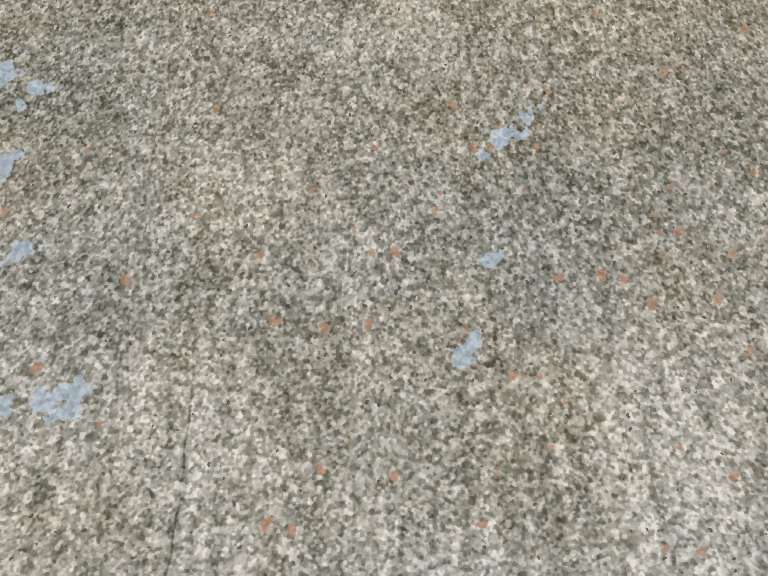
Write a Shadertoy shader that draws this texture.

```glsl
const vec3 SHADOW = vec3(0.46, 0.45, 0.40);
const vec3 CHALK = vec3(0.78, 0.76, 0.72);
const vec3 PAINT = vec3(0.67, 0.72, 0.76);
const vec3 PEBBLE = vec3(0.69, 0.53, 0.43);
const vec3 PIT = vec3(0.30, 0.28, 0.25);
const vec3 WARM_STAIN = vec3(0.030, 0.008, -0.020);
const float BASE_TONE = 0.46;      // 0 = SHADOW, 1 = CHALK
const float COARSE_GRAINS = 105.0; // grains per canvas height
const float FINE_GRAINS = 180.0;
const float COARSE_CONTRAST = 0.80;
const float FINE_CONTRAST = 0.95;
const float STREAK_CONTRAST = 0.42;
const float GROOVE_SPACING = 0.72;
const float GROOVE_OFFSET = -0.33;
const int PAINT_CHIPS = 10;

vec3 hash3(vec2 p) {
    vec3 h = fract(p.xyx * vec3(0.1031, 0.1030, 0.0973));
    h += dot(h, h.yxz + 33.33);
    return fract((h.xxy + h.yzz) * h.zyx);
}

// Soft cellular noise in -0.5..0.5; sharpness sets how crisp the cells are
float cells(vec2 p, float sharpness) {
    vec2 cell = floor(p), f = fract(p);
    float total = 0.0, weights = 0.0;
    for (int j = -1; j <= 1; j++)
    for (int i = -1; i <= 1; i++) {
        vec2 o = vec2(i, j);
        vec3 h = hash3(cell + o + 400.0);
        vec2 d = o + h.xy - f;
        float w = exp(-sharpness * dot(d, d));
        total += w * h.z;
        weights += w;
    }
    return total / weights - 0.5;
}

// Sparse rough ellipses, at most one per grid cell
float specks(vec2 p, float density, float radius) {
    vec2 cell = floor(p);
    vec3 h = hash3(cell + 700.0), k = hash3(cell + 950.0);
    vec2 d = fract(p) - mix(vec2(0.3), vec2(0.7), h.xy);
    float angle = atan(d.y, d.x) + 6.28 * k.x;
    float size = radius * mix(0.45, 1.0, k.y * k.y);
    float edge = size * (1.0 + 0.25 * cos(2.0 * angle) + 0.15 * sin(3.0 * angle));
    return step(h.z, density) * smoothstep(0.04, -0.04, length(d) - edge);
}

// Flaked paint, gathered towards the left side
float paintChips(vec2 p) {
    float rough = cells(p * 42.0, 9.0) + 0.6 * cells(p * 95.0, 8.0);
    float mask = 0.0;
    for (int i = 0; i < PAINT_CHIPS; i++) {
        vec3 h = hash3(vec2(float(i) * 7.3, 21.0));
        vec3 k = hash3(vec2(float(i) * 3.7, 58.0));
        vec2 center = vec2(1.25 * pow(h.x, 4.0), mix(0.22, 0.90, h.y));
        vec2 d = p - center;
        d.y -= 0.5 * d.x;
        vec2 size = mix(0.011, 0.030, h.z) * vec2(1.3, mix(0.6, 1.0, k.x));
        mask = max(mask, smoothstep(0.12, -0.12, length(d / size) - 1.0 + 1.3 * rough));
    }
    return mask;
}

void mainImage(out vec4 fragColor, in vec2 fragCoord) {
    vec2 p = fragCoord / iResolution.y;
    float aspect = iResolution.x / iResolution.y;

    // Ground plane: features shrink and converge towards the top
    float depth = 1.15 - 0.40 * p.y;
    vec2 ground = vec2((p.x - 0.5 * aspect) / depth, -log(depth) / 0.40);
    float nearness = smoothstep(0.85, 0.0, p.y);

    // Grain and weathered patches
    float coarse = cells(ground * COARSE_GRAINS, 8.0);
    float fine = cells(ground * FINE_GRAINS + 31.0, 8.0);
    float patches = cells(ground * 3.5 + 5.0, 4.0);
    float blotches = cells(ground * 11.0 + 17.0, 4.0);
    float mottle = cells(ground * 38.0 + 9.0, 5.0);
    float tone = BASE_TONE + COARSE_CONTRAST * coarse + FINE_CONTRAST * fine;
    tone += 0.28 * patches + 0.26 * blotches + 0.28 * mottle;
    tone += 0.16 * (nearness - 0.45);

    // Brushed streaks along the depth direction
    float streaks = cells(ground * vec2(85.0, 6.0), 6.0)
                  + 0.6 * cells(ground * vec2(34.0, 2.5) + 40.0, 5.0);
    tone += STREAK_CONTRAST * streaks * (0.08 + 0.92 * nearness);

    // Worn grooves with a pale rim
    float wobble = 0.006 * sin(ground.y * 9.0) + 0.006 * cells(ground * 30.0, 5.0);
    float across = ground.x - GROOVE_OFFSET + wobble;
    float groove = mod(across + 0.5 * GROOVE_SPACING, GROOVE_SPACING) - 0.5 * GROOVE_SPACING;
    float broken = smoothstep(-0.25, 0.2, cells(ground * vec2(8.0, 14.0), 5.0));
    float low = smoothstep(0.60, 0.10, p.y);
    tone -= 0.55 * low * broken * smoothstep(0.0035, 0.0008, abs(groove));
    tone += 0.20 * low * exp(-abs(groove - 0.025) * 30.0);

    vec3 color = mix(SHADOW, CHALK, clamp(tone, -0.55, 1.35));
    color += WARM_STAIN * (cells(ground * 5.0 + 60.0, 4.0) + 0.5 * (p.y - 0.5));
    color += 0.7 * WARM_STAIN * cells(ground * 75.0 + 13.0, 7.0);

    // Loose aggregate: dark pits, pale chips and reddish pebbles
    color = mix(color, PIT, 0.75 * specks(ground * 48.0, 0.07, 0.18));
    color = mix(color, CHALK * 1.08, 0.7 * specks(ground * 42.0 + 8.0, 0.05, 0.17));
    float redShare = mix(0.03, 0.12, smoothstep(0.15, 0.8, p.x / aspect));
    color = mix(color, PEBBLE + 0.08 * fine, 0.8 * specks(ground * 24.0 + 3.0, redShare, 0.25));

    vec3 paint = PAINT + 0.12 * coarse + 0.10 * fine;
    color = mix(color, paint, 0.92 * paintChips(p));
    fragColor = vec4(clamp(color, 0.0, 1.0), 1.0);
}
```
